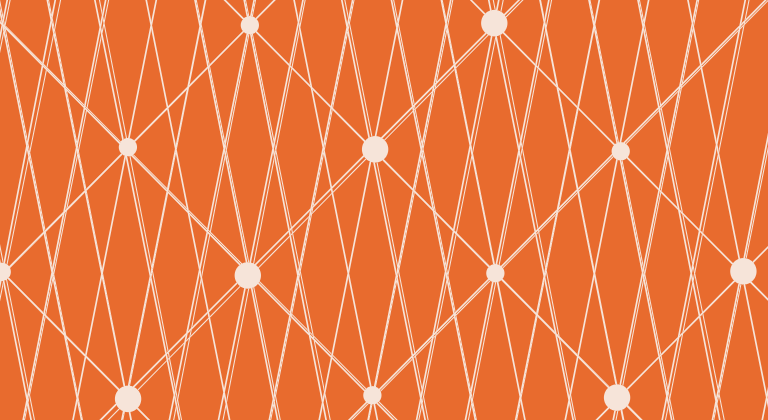
Write a WebGL 1 fragment shader that draws this pattern.

```glsl
precision highp float;
// Cream diamond lattice of fine double strokes with dots at its nodes, on orange.

uniform vec2 u_resolution;

#define SPAN vec2(6.24, 3.385)     // half repeats across and down
#define FIRST_DOT vec2(2.03, 0.203) // from the upper left corner
#define GROUND vec3(0.91, 0.42, 0.18)
#define CREAM vec3(0.965, 0.895, 0.85)
#define SMALL_DOT 0.074
#define BIG_DOT 0.107
#define DOT_JITTER 0.018
#define MAIN_WIDTH 0.0135
#define SECOND_WIDTH 0.0085
#define STEEP_SLOPE 0.2
#define STEEP_SPACING 0.4
#define DIAGONAL_SPACING 2.0

// Coverage of one pixel by a stroke at signed distance d
float stroke(float d, float width, float pixel) {
  vec2 edges = (vec2(0.5, -0.5) * width - d) / pixel + 0.5;
  edges = clamp(edges, 0.0, 1.0);
  return edges.x - edges.y;
}

// Parallel lines numbered first to last, each drawn as two strokes.
// The gap between the strokes varies by line and tapers along it.
float lineFamily(vec2 p, float slope, float spacing, vec2 range,
                 float maxGap, float frequency, float peak, float pixel) {
  float x = p.x - slope * p.y;
  float index = clamp(floor(x / spacing + 0.5), range.x, range.y);
  float d = (x - index * spacing) * inversesqrt(1.0 + slope * slope);
  float wave = cos(frequency * (index - peak));
  float taper = 1.0 + 0.3 * cos(0.8 * index) * (p.y - 1.5);
  float gap = maxGap * (0.5 + 0.5 * wave) * taper;
  float mainStroke = stroke(d + 0.5 * gap, MAIN_WIDTH, pixel);
  float secondStroke = stroke(d - 0.5 * gap, SECOND_WIDTH, pixel);
  return max(mainStroke, secondStroke);
}

// Dots at the diagonal crossings, small and big on alternate diagonals
float dots(vec2 p, float pixel) {
  vec2 cell = floor(0.5 * vec2(p.x + p.y, p.x - p.y) + 0.5);
  vec2 center = vec2(cell.x + cell.y, cell.x - cell.y);
  float radius = mix(SMALL_DOT, BIG_DOT, mod(cell.x, 2.0));
  vec2 jitter = DOT_JITTER * sin(center * vec2(2.7, 4.1) + center.yx * 5.3);
  float d = length(p - center - jitter) - radius;
  // The outer nodes of the top row stay bare
  float bare = step(center.y, 0.5) * step(2.5, abs(center.x - 1.0));
  return clamp(0.5 - d / pixel, 0.0, 1.0) * (1.0 - bare);
}

void main() {
  vec2 uv = gl_FragCoord.xy / u_resolution;
  vec2 p = vec2(uv.x, 1.0 - uv.y) * SPAN - FIRST_DOT;
  float pixel = SPAN.x / u_resolution.x;

  // Steep lines, falling and rising
  float ink = lineFamily(p, STEEP_SLOPE, STEEP_SPACING, vec2(-7.0, 9.0),
                         0.027, 2.33, 5.0, pixel);
  ink = max(ink, lineFamily(p, -STEEP_SLOPE, STEEP_SPACING, vec2(-5.0, 12.0),
                            0.028, 1.346, -4.0, pixel));

  // Diagonals, falling and rising
  ink = max(ink, lineFamily(p, 1.0, DIAGONAL_SPACING, vec2(-2.0, 1.0),
                            0.014, 2.0, -1.0, pixel));
  ink = max(ink, lineFamily(p, -1.0, DIAGONAL_SPACING, vec2(0.0, 3.0),
                            0.034, 2.0, 1.2, pixel));

  ink = max(ink, dots(p, pixel));
  gl_FragColor = vec4(mix(GROUND, CREAM, ink), 1.0);
}
```
